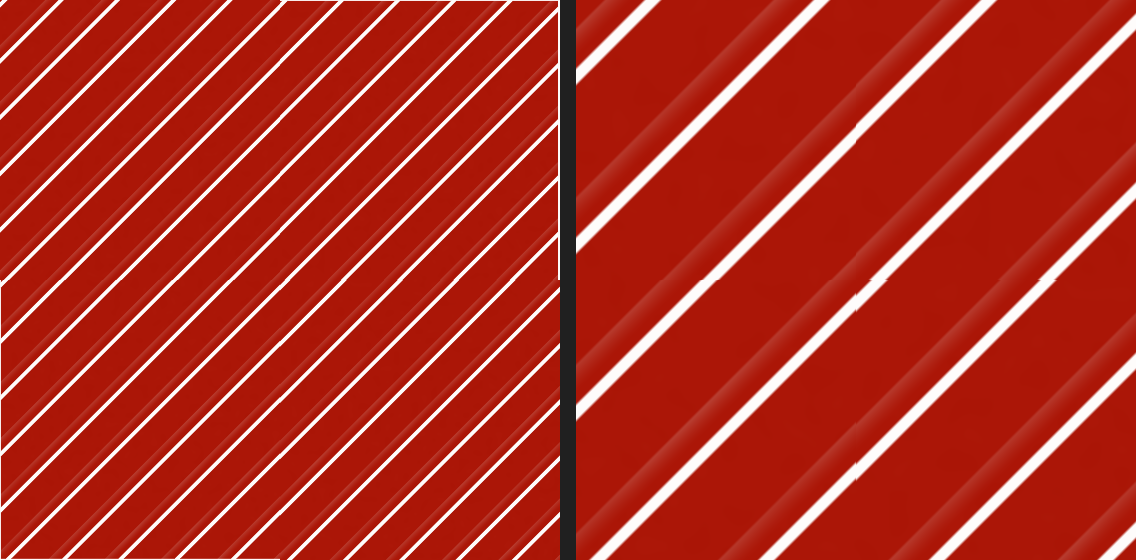
Left, the full canvas; right, a detail of the centre.
Give the GLSL for this pattern, as a three.js fragment shader.

```glsl
#define PERIOD 0.1005
#define FIRST_LINE 0.0089
#define LINE_WIDTH 0.0096
#define CREASE_LEAD 0.0286
#define CREASE_FADE 0.0170
#define SEAM_SHIFT 0.0010
#define EDGE_SOFT 0.0014
#define RED vec3(0.670, 0.086, 0.027)
#define CREASE_RED vec3(0.725, 0.260, 0.210)
#define WHITE vec3(0.995, 0.988, 0.985)

varying vec2 vUv;

vec2 hashGradient(vec2 cell) {
  float angle = 6.2832 * fract(sin(dot(cell, vec2(127.1, 311.7))) * 43758.5);
  return vec2(cos(angle), sin(angle));
}

float gradientNoise(vec2 p) {
  vec2 i = floor(p);
  vec2 f = p - i;
  vec2 u = f * f * (3.0 - 2.0 * f);
  vec2 e = vec2(1.0, 0.0);
  float low = mix(dot(hashGradient(i), f),
                  dot(hashGradient(i + e.xy), f - e.xy), u.x);
  float high = mix(dot(hashGradient(i + e.yx), f - e.yx),
                   dot(hashGradient(i + e.xx), f - e.xx), u.x);
  return mix(low, high, u.y);
}

// Signed offset to the nearest repeat of a diagonal at the given start
float diagonalOffset(float across, float start) {
  return (fract((across - start) / PERIOD + 0.5) - 0.5) * PERIOD;
}

// 1 inside a border strip of the given width
float strip(float distanceToEdge, float width) {
  return 1.0 - smoothstep(width - 0.0006, width + 0.0006, distanceToEdge);
}

void main() {
  vec2 p = vUv;
  vec2 quadrant = step(0.5, p);
  float offsetQuarter = 1.0 - abs(quadrant.x - quadrant.y);

  // Distance across the stripes, with a slight step at the quarter seams
  float across = p.x + 1.0 - p.y + SEAM_SHIFT * offsetQuarter;
  float along = p.x + p.y;

  // Soft crease: crisp on its upper left, fading to the lower right
  float crease = diagonalOffset(across, FIRST_LINE - CREASE_LEAD);
  float glow = smoothstep(-EDGE_SOFT, EDGE_SOFT, crease)
             * pow(1.0 - clamp(crease / CREASE_FADE, 0.0, 1.0), 1.5);
  glow *= 0.85 + 0.35 * gradientNoise(vec2(along * 9.0, across / PERIOD));
  vec3 color = mix(RED, CREASE_RED, glow);
  color += 0.006 * gradientNoise(p * 60.0);

  // White pinstripe
  float fromLine = abs(diagonalOffset(across, FIRST_LINE));
  float line = 1.0 - smoothstep(-EDGE_SOFT, EDGE_SOFT, fromLine - 0.5 * LINE_WIDTH);

  // Thin pale slivers on the outer edges of two opposite quarters
  float upperRight = max(strip(1.0 - p.y, 0.0013), strip(1.0 - p.x, 0.0032));
  float lowerLeft = max(strip(p.y, 0.0024), strip(p.x, 0.0013));
  float sliver = max(upperRight * quadrant.x * quadrant.y,
                     lowerLeft * (1.0 - quadrant.x) * (1.0 - quadrant.y));

  color = mix(color, WHITE, max(line, sliver));
  gl_FragColor = vec4(color, 1.0);
}
```
